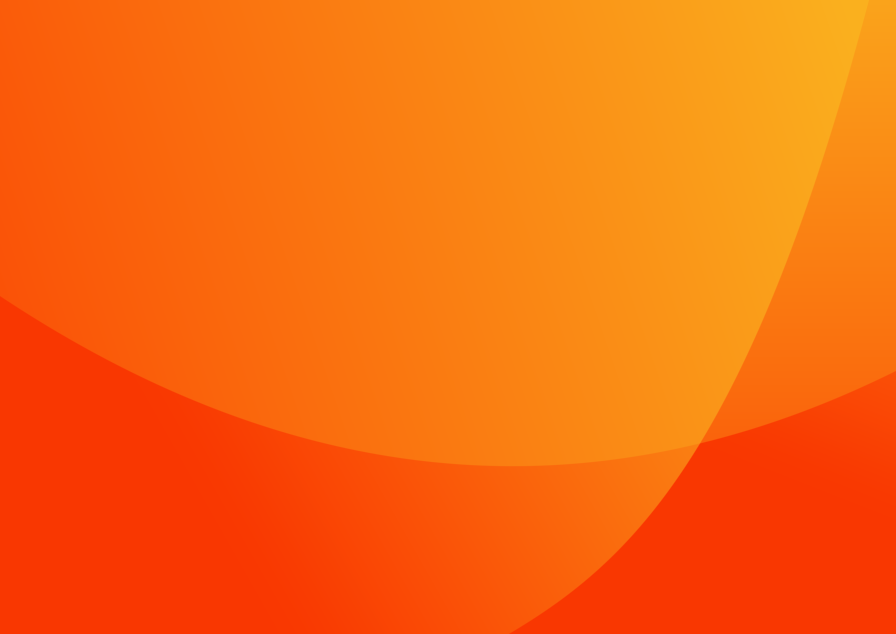
Reproduce this background procedurally as a WebGL 1 fragment shader.

```glsl
precision highp float;

uniform vec2 u_resolution;

// Colour ramp from deep red-orange to amber
const vec3 EMBER = vec3(0.978, 0.215, 0.003);
const vec3 AMBER = vec3(0.982, 0.690, 0.118);
const float EMBER_GREEN = 0.215;
const float AMBER_GREEN = 0.690;

// Wide bowl: parabola with its lowest point and curvature
const vec2 BOWL_LOW = vec2(0.572, 0.2647);
const float BOWL_BEND = 0.82;

// Rising sweep: cubic that starts at the bottom edge
const float SWEEP_START = 0.568;
const vec3 SWEEP_BEND = vec3(0.84, 1.05, 7.6);

// Linear tone of each region: slope in x, slope in y, offset
const vec3 UPPER_LEFT = vec3(0.35, 0.085, 0.275);
const vec3 UPPER_RIGHT = vec3(0.0, 0.36, 0.28);
const vec3 LOWER_LEFT = vec3(0.50, 0.20, 0.05);
const vec3 LOWER_RIGHT = vec3(0.25, 0.45, -0.125);

// Half width of the rounded knee where a tone meets the floor
const float KNEE = 0.025;

// Tone plane that levels out gently at the darkest colour
float regionTone(vec3 plane, vec2 uv) {
  float rise = dot(plane, vec3(uv, 1.0)) - EMBER_GREEN;
  float blend = clamp(0.5 + 0.5 * rise / KNEE, 0.0, 1.0);
  return EMBER_GREEN + rise * blend + KNEE * blend * (1.0 - blend);
}

// Coverage above a curve, smoothed over about one pixel
float coverAbove(float height, float slope) {
  vec2 gradient = vec2(-slope, 1.0) / u_resolution;
  return smoothstep(-0.8, 0.8, height / length(gradient));
}

float aboveBowl(vec2 uv) {
  float x = uv.x - BOWL_LOW.x;
  float curve = BOWL_LOW.y + BOWL_BEND * x * x;
  return coverAbove(uv.y - curve, 2.0 * BOWL_BEND * x);
}

float aboveSweep(vec2 uv) {
  float x = uv.x - SWEEP_START;
  float curve = x * dot(SWEEP_BEND, vec3(1.0, x, x * x));
  float slope = dot(SWEEP_BEND, vec3(1.0, 2.0 * x, 3.0 * x * x));
  return coverAbove(uv.y - curve, slope);
}

void main() {
  vec2 uv = gl_FragCoord.xy / u_resolution;
  float bowl = aboveBowl(uv);
  float sweep = aboveSweep(uv);

  // Join the four regions formed by the crossing curves
  float left = mix(regionTone(LOWER_LEFT, uv), regionTone(UPPER_LEFT, uv), bowl);
  float right = mix(regionTone(LOWER_RIGHT, uv), regionTone(UPPER_RIGHT, uv), bowl);
  float tone = mix(right, left, sweep);

  float warmth = (tone - EMBER_GREEN) / (AMBER_GREEN - EMBER_GREEN);
  gl_FragColor = vec4(mix(EMBER, AMBER, clamp(warmth, 0.0, 1.0)), 1.0);
}
```
